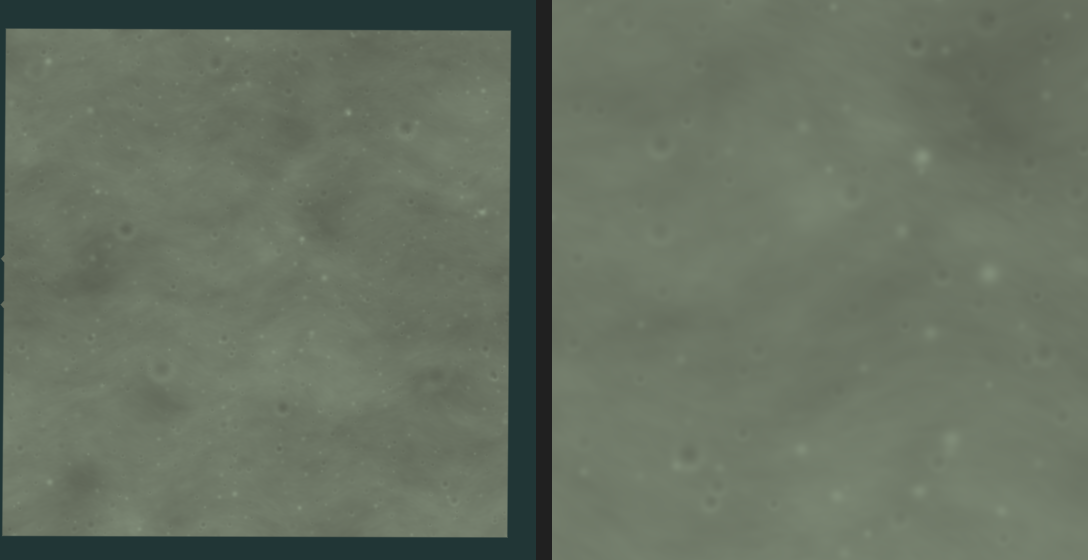
Left: the whole. Right: its middle third, enlarged.
A WebGL 1 fragment shader for this texture:

```glsl
precision highp float;
// A hazy grey-green cratered plain, framed by a dark teal border.
// Soft tone comes from layered cellular blobs; craters, bright specks and
// dark hollows are scattered one per grid cell and added to that tone.

uniform vec2 u_resolution;

const vec3 BORDER = vec3(0.13, 0.21, 0.21);
const vec3 GROUND_DARK = vec3(0.39, 0.42, 0.36);
const vec3 GROUND_LIGHT = vec3(0.45, 0.49, 0.42);

vec3 hash3(vec2 cell, float seed) {
  vec3 q = fract(vec3(cell.xyx + seed * 17.3) * vec3(0.1031, 0.1030, 0.0973));
  q += dot(q, q.yxz + 33.33);
  return fract((q.xxy + q.yzz) * q.zyx);
}

vec2 rotate(vec2 p, float angle) {
  float c = cos(angle), s = sin(angle);
  return vec2(c * p.x + s * p.y, c * p.y - s * p.x);
}

// Cellular noise: one smooth blob of random sign and strength per cell.
float blobNoise(vec2 p, float seed) {
  vec2 base = floor(p);
  float sum = 0.0;
  for (int j = -1; j <= 1; j++) {
    for (int i = -1; i <= 1; i++) {
      vec2 cell = base + vec2(float(i), float(j));
      vec3 h = hash3(cell, seed);
      vec2 d = p - cell - h.xy;
      float k = max(0.0, 1.0 - dot(d, d));
      sum += k * k * k * (2.0 * h.z - 1.0);
    }
  }
  return sum;
}

// Layers of blobs, stretched along a gently tilted direction.
float mottling(vec2 p) {
  float sum = 0.0, amplitude = 0.55, scale = 4.5;
  for (int octave = 0; octave < 6; octave++) {
    float n = float(octave);
    vec2 q = rotate(p, 0.22 * cos(n * 1.9)) * vec2(0.65, 1.15);
    sum += amplitude * blobNoise(q * scale + n * 7.7, n + 1.0);
    amplitude *= 0.68;
    scale *= 2.1;
  }
  return sum;
}

float softSpot(vec2 d, float radius) {
  return exp(-dot(d, d) / (radius * radius));
}

// Dark bowl, shaded at the top, with a bright rim strongest below.
float crater(vec2 d, float radius) {
  vec2 q = d / radius;
  float dist = length(q);
  float rim = exp(-4.0 * (dist - 1.15) * (dist - 1.15));
  float lit = 0.45 - 0.4 * q.y / max(dist, 0.2);
  return rim * lit - softSpot(q - vec2(0.1, 0.15), 0.75);
}

// Radius is a fraction of a cell; only a share of the cells are filled.
float scatterCraters(vec2 p, float cells, float share, float radius, float seed) {
  vec2 g = p * cells, base = floor(g);
  float sum = 0.0;
  for (int j = -1; j <= 1; j++) {
    for (int i = -1; i <= 1; i++) {
      vec2 cell = base + vec2(float(i), float(j));
      vec3 h = hash3(cell, seed);
      float strength = step(h.z, share) * (0.35 + 0.65 * h.z / share);
      sum += strength * crater(g - cell - h.xy, radius * (0.7 + 0.6 * h.x));
    }
  }
  return sum;
}

// Few strong spots and many faint ones.
float scatterSpots(vec2 p, float cells, float share, float radius, float seed) {
  vec2 g = p * cells, base = floor(g);
  float sum = 0.0;
  for (int j = -1; j <= 1; j++) {
    for (int i = -1; i <= 1; i++) {
      vec2 cell = base + vec2(float(i), float(j));
      vec3 h = hash3(cell, seed);
      float strength = max(0.0, 1.0 - h.z / share);
      vec2 d = g - cell - h.xy;
      sum += strength * softSpot(d, radius * (0.7 + 0.6 * h.y));
    }
  }
  return sum;
}

// Coverage of the slightly skewed frame, with two small notches at its left.
float frameMask(vec2 p, float pixel) {
  float lean = 0.0072 * (p.y - 0.043);
  float notch = 0.006 * max(0.0, 1.0 - abs(abs(p.y - 0.497) - 0.041) / 0.007);
  float side = min(p.x - 0.004 - lean + notch, 0.906 + lean - p.x);
  float ends = min(p.y - 0.043 + 0.003 * p.x, 0.949 - 0.004 * p.x - p.y);
  return smoothstep(-pixel, pixel, min(side, ends));
}

void main() {
  vec2 p = gl_FragCoord.xy / u_resolution.y;
  vec2 warped = p + 0.012 * sin(p.yx * 23.0 + 2.0 * sin(p * 11.0));

  // Broad light falls off towards the top right.
  float tone = 0.70 - 0.30 * p.y - 0.18 * p.x * p.y + 1.1 * mottling(warped);
  tone -= 0.9 * scatterSpots(warped, 4.5, 0.5, 0.19, 21.0);
  tone -= 0.5 * softSpot((warped - vec2(0.11, 0.095)) * vec2(0.7, 1.0), 0.05);

  tone += 0.75 * scatterCraters(p, 6.0, 0.22, 0.09, 31.0);
  tone += 0.60 * scatterCraters(p, 17.0, 0.25, 0.10, 37.0);
  tone += 0.35 * scatterCraters(p, 38.0, 0.30, 0.13, 41.0);

  tone += 0.45 * scatterSpots(p, 8.0, 0.4, 0.17, 51.0);
  tone += 1.60 * scatterSpots(p, 11.0, 0.3, 0.06, 53.0);
  tone += 0.90 * scatterSpots(p, 32.0, 0.4, 0.10, 59.0);

  vec3 ground = mix(GROUND_DARK, GROUND_LIGHT, clamp(tone, -0.6, 2.4));
  vec3 color = mix(BORDER, ground, frameMask(p, 1.0 / u_resolution.y));
  gl_FragColor = vec4(color, 1.0);
}
```
